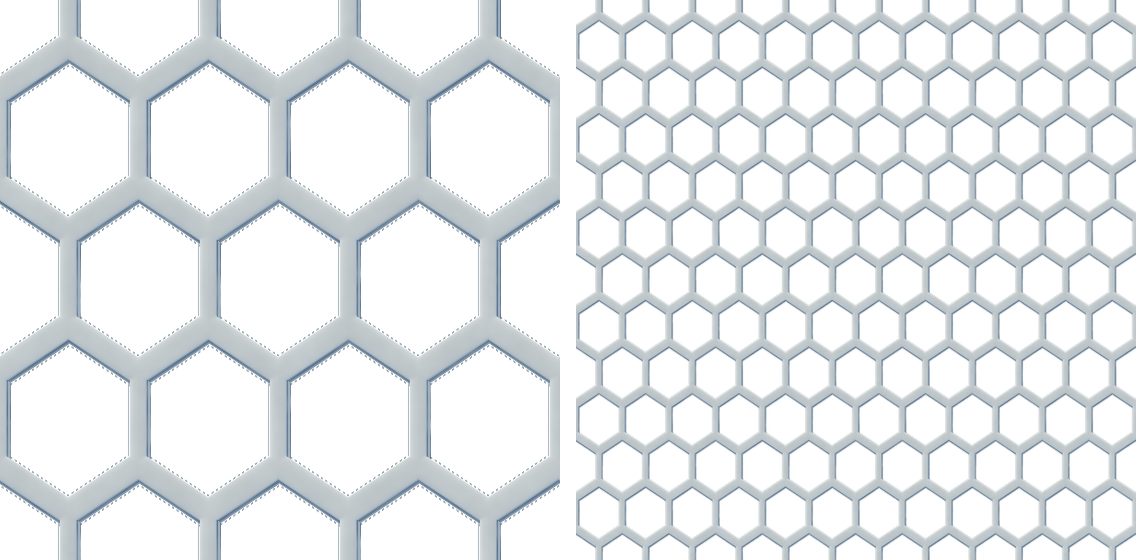
Left: one tile. Right: repeated 3 by 3.
A three.js fragment shader for this pattern:

```glsl
// Pale bevelled honeycomb lattice with blue inner walls and finely stitched rims on white.
varying vec2 vUv;

const float CELLS = 4.0;                    // cells across and rows up
const vec2 SHIFT = vec2(-0.013, 0.015);     // offset of the cell centres
const vec2 SLANT = vec2(0.5547, 0.8321);    // normal of the sloping sides
const vec2 CELL = vec2(0.5, 0.5547);        // centre to bar middle: upright, sloping
const vec2 HOLE = vec2(0.441, 0.472);       // centre to opening: upright, sloping
const vec3 WALL = vec3(0.031, 0.036, 0.026); // wall width: left, upper left, upper right
const float SOFT = 0.004;
const float STITCHES = 32.0;                // stitches per cell width

const vec3 WHITE = vec3(1.0);
const vec3 FACE = vec3(0.75, 0.78, 0.79);
const vec3 SHINE = vec3(0.85, 0.87, 0.87);
const vec3 MIST = vec3(0.64, 0.70, 0.75);
const vec3 STEEL = vec3(0.53, 0.60, 0.66);
const vec3 DEEP = vec3(0.36, 0.46, 0.57);

vec2 gradient(vec2 cell, float period) {
  cell = mod(cell, period);
  float h = fract(sin(dot(cell, vec2(127.1, 311.7))) * 4375.85);
  return vec2(cos(6.2832 * h), sin(6.2832 * h));
}

// Gradient noise that wraps after a whole number of lattice steps.
float noise(vec2 p, float period) {
  vec2 i = floor(p);
  vec2 f = fract(p);
  vec2 u = f * f * f * (f * (f * 6.0 - 15.0) + 10.0);
  vec2 e = vec2(1.0, 0.0);
  float a = dot(gradient(i, period), f);
  float b = dot(gradient(i + e, period), f - e);
  float c = dot(gradient(i + e.yx, period), f - e.yx);
  float d = dot(gradient(i + e.xx, period), f - e.xx);
  return mix(mix(a, b, u.x), mix(c, d, u.x), u.y);
}

float minOf(vec3 v) {
  return min(v.x, min(v.y, v.z));
}

float band(float offset, float halfWidth) {
  return 1.0 - smoothstep(0.3 * halfWidth, halfWidth, abs(offset));
}

float hexRadius(vec2 q) {
  q = abs(q);
  return max(q.x / CELL.x, dot(q, SLANT) / CELL.y);
}

// Position relative to the nearest centre of the staggered rows.
vec2 cellPoint(vec2 p) {
  vec2 period = vec2(1.0, 2.0);
  vec2 a = mod(p + 0.5 * period, period) - 0.5 * period;
  vec2 b = mod(p, period) - 0.5 * period;
  return hexRadius(a) < hexRadius(b) ? a : b;
}

// Depth inside the left, upper left and upper right sides of the opening.
vec3 sideDepths(vec2 q) {
  float mirrored = dot(q, SLANT * vec2(-1.0, 1.0));
  return HOLE.xyy - vec3(-q.x, mirrored, dot(q, SLANT));
}

// Bar face: lit along the rim below a hole, shaded along the rim above it.
vec3 faceColor(float lowDepth, float highDepth, float grain) {
  float lit = smoothstep(-0.02, 0.02, highDepth - lowDepth);
  float rim = exp(min(lowDepth, highDepth) / 0.022);
  vec3 edge = mix(mix(FACE, MIST, 0.55), SHINE, lit);
  return mix(FACE, edge, clamp(rim, 0.0, 1.0)) + 0.022 * grain;
}

// Inner wall: t runs from the face at 0 to the white ground at 1.
vec3 wallColor(float t, float isLeft, float grain) {
  vec3 color = mix(MIST, STEEL, smoothstep(0.0, 0.4, t));
  color = mix(color, MIST, isLeft * band(t - 0.58, 0.28));
  float groove = band(t - mix(0.5, 0.2, isLeft), 0.32);
  groove = max(groove, isLeft * band(t - 0.95, 0.22));
  return mix(color, DEEP, clamp(groove * (0.8 + 0.8 * grain), 0.0, 1.0));
}

void main() {
  vec2 q = cellPoint(vUv * CELLS - SHIFT);
  float broad = noise(vUv * 12.0, 12.0);
  float fine = noise(vUv * 48.0, 48.0);
  float grain = broad + 0.5 * fine;

  vec3 high = sideDepths(q);
  vec3 low = sideDepths(-q);
  float highDepth = minOf(high);
  float lowDepth = minOf(low);
  vec3 wallEnds = high - WALL * (1.0 + 0.12 * grain);
  float ground = smoothstep(-SOFT, SOFT, minOf(wallEnds));

  // Stitched sloping rims and a solid upright rim
  float stitch = smoothstep(-0.5, 0.6, cos(6.2832 * STITCHES * q.x));
  float upright = step(low.x, min(low.y, low.z));
  float lowRim = band(lowDepth - 0.010, 0.008) * mix(stitch, 0.8, upright);
  float highRim = band(min(wallEnds.y, wallEnds.z) - 0.010, 0.009) * stitch;
  vec3 color = mix(WHITE, STEEL, 0.85 * max(lowRim, highRim));

  // Walls, then the bar face over them
  vec3 t = high / WALL;
  float isLeft = step(t.x, min(t.y, t.z));
  color = mix(wallColor(minOf(t), isLeft, grain), color, ground);
  float opening = smoothstep(-SOFT, SOFT, min(lowDepth, highDepth));
  color = mix(faceColor(lowDepth, highDepth, grain), color, opening);
  gl_FragColor = vec4(color, 1.0);
}
```
